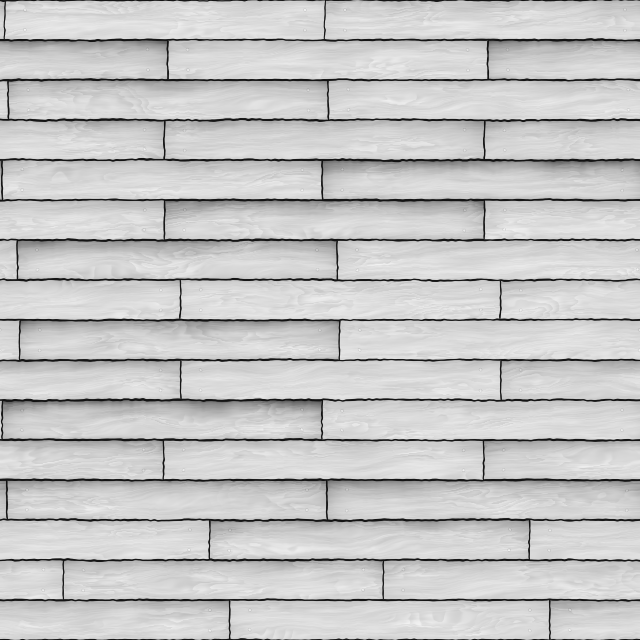
Give the GLSL for this texture, as a three.js fragment shader.

```glsl
// Grey wooden siding: 16 rows of long boards, two per row, with staggered joints.
// Each board gets its own soft shadow, streaky grain and nail heads from hashed
// noise; rough dark seams are drawn on top as wobbling distance lines.
varying vec2 vUv;

const float ROWS = 16.0;
const float BOARDS = 2.0;
const float SOFT = 0.0009;
const vec3 WOOD = vec3(0.875);
const vec3 SEAM = vec3(0.06);

float hash(vec2 p) {
  return fract(sin(dot(p, vec2(127.1, 311.7))) * 43758.5453);
}

float noise(vec2 p) {
  vec2 i = floor(p);
  vec2 f = fract(p);
  f = f * f * (3.0 - 2.0 * f);
  return mix(mix(hash(i), hash(i + vec2(1.0, 0.0)), f.x),
             mix(hash(i + vec2(0.0, 1.0)), hash(i + vec2(1.0, 1.0)), f.x), f.y);
}

float fbm(vec2 p) {
  float sum = 0.0;
  float amp = 0.5;
  for (int i = 0; i < 4; i++) {
    sum += amp * noise(p);
    p = p * 2.03 + 17.3;
    amp *= 0.5;
  }
  return sum / 0.9375;
}

// Slow bend plus fine roughness along a seam, centred on zero
float wobble(float along, float seed) {
  float bend = noise(vec2(along * 28.0, seed * 7.3)) - 0.5;
  float rough = noise(vec2(along * 170.0, seed * 3.7 + 50.0)) - 0.5;
  return bend * 0.0018 + rough * 0.0015;
}

// Horizontal start of the first board in a row counted from the top
float rowStart(float row) {
  float middle = step(5.5, row) * step(row, 9.5);
  float lower = step(12.5, row);
  float drift = 0.003 + 0.012 * hash(vec2(row, 4.0));
  drift += 0.023 * middle + lower * (0.07 + 0.014 * (row - 13.0));
  return 0.25 * mod(row, 2.0) + drift;
}

float line(float dist, float halfWidth) {
  return 1.0 - smoothstep(halfWidth - SOFT, halfWidth + SOFT, dist);
}

// Streaks and curved growth lines; at.x in canvas units, at.y from 0 to 1
float woodGrain(vec2 at, vec2 seed) {
  float bend = noise(at * vec2(11.0, 2.5) + seed);
  float slant = at.y + at.x * 0.8 + bend * 0.3;
  float streak = fbm(vec2(at.x * 13.0, slant * 9.0) + seed) - 0.5;
  float fine = noise(vec2(at.x * 45.0, slant * 42.0) + seed) - 0.5;
  float growth = fract(fbm(vec2(at.x * 9.0, slant * 2.2) + seed + 31.0) * 9.0);
  float ring = smoothstep(0.0, 0.85, growth) * (1.0 - smoothstep(0.85, 1.0, growth));
  float patchy = smoothstep(0.4, 0.75, noise(at * vec2(13.0, 3.0) + seed + 9.0));
  return streak * 0.12 + fine * 0.035 + (ring - 0.45) * patchy * 0.055;
}

// Darkening below the upper edge, at the lower edge and at both ends
float edgeShadow(float x, float down, float endDist, float depth, vec2 seed) {
  float cloud = 0.55 + 0.9 * fbm(vec2(x * 16.0, down * 1.5) + seed + 70.0);
  float upper = exp(-down * 4.2) * cloud;
  float lower = 0.35 * exp(-(1.0 - down) * 11.0) * cloud;
  float ends = 0.35 * exp(-endDist * 55.0) * (1.0 - 0.6 * down);
  return depth * (upper + lower + ends);
}

// Pale head with a faint dark rim
float nailHead(float dist) {
  float head = line(dist, 0.0013);
  float rim = line(abs(dist - 0.0024), 0.0004);
  return head * 0.07 - rim * 0.07;
}

void main() {
  // Rows counted downward, bounded by wavy seams
  float fromTop = 1.0 - vUv.y;
  float seamId = floor(fromTop * ROWS + 0.5);
  float wavy = fromTop + wobble(vUv.x, seamId);
  float row = clamp(floor(wavy * ROWS), 0.0, ROWS - 1.0);
  float down = clamp(wavy * ROWS - row, 0.0, 1.0);

  // Boards within the row, wrapping at the sides
  float shifted = vUv.x - rowStart(row) + wobble(fromTop, row + 40.0);
  float board = mod(floor(shifted * BOARDS), BOARDS);
  float x = fract(shifted * BOARDS) / BOARDS;
  float endDist = min(x, 1.0 / BOARDS - x);
  vec2 seed = vec2(hash(vec2(row, board)), hash(vec2(board + 5.0, row))) * 90.0;

  // Board tone
  float dark = hash(vec2(row + 3.0, board + 11.0));
  float depth = mix(0.09, 0.46, dark * dark);
  float tone = woodGrain(vec2(x, down), seed);
  tone -= edgeShadow(x, down, endDist, depth, seed);

  // Two nails at each end
  vec2 nailOffset = vec2(endDist - 0.03125, (abs(down - 0.5) - 0.25) / ROWS);
  tone += nailHead(length(nailOffset));
  vec3 color = WOOD + tone;

  // Seams, heavier around the darker boards
  float rough = noise(vec2(vUv.x * 90.0, seamId * 5.0 + 20.0));
  float seamWidth = 0.0008 + 0.0006 * dark + 0.0007 * rough;
  float jointWidth = 0.0007 + 0.0004 * dark + 0.0005 * noise(vec2(fromTop * 150.0, row));
  float seam = line(abs(wavy - seamId / ROWS), seamWidth);
  float joint = line(endDist, jointWidth);
  color = mix(color, SEAM, max(seam, joint) * 0.97);

  gl_FragColor = vec4(clamp(color, 0.0, 1.0), 1.0);
}
```
